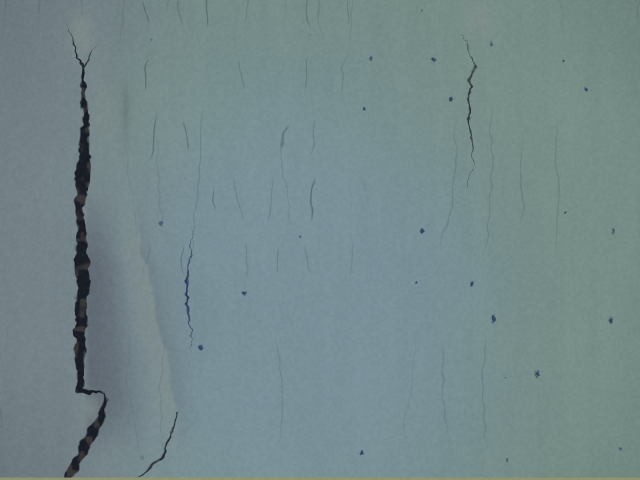
Reproduce this texture procedurally as a Shadertoy shader.

```glsl
const vec3 GREEN_PAINT = vec3(0.458, 0.548, 0.528);
const vec3 BLUE_PAINT  = vec3(0.470, 0.560, 0.597);
const vec3 GREY_PAINT  = vec3(0.450, 0.506, 0.530);
const vec3 PALE_EDGE   = vec3(0.510, 0.560, 0.545);
const vec3 FLAP_SHADOW = vec3(0.345, 0.375, 0.420);
const vec3 CRACK_DARK  = vec3(0.100, 0.115, 0.145);
const vec3 CRACK_BROWN = vec3(0.220, 0.215, 0.220);
const vec3 CRACK_BLUE  = vec3(0.100, 0.180, 0.320);
const vec3 HAIR_COLOR  = vec3(0.300, 0.370, 0.400);
const vec3 BOTTOM_RIM  = vec3(0.560, 0.580, 0.430);
const float EDGE_SOFT  = 0.0022;
const float GRAIN      = 0.022;

// Joints of the cracks: position and half width
const vec3 MAIN_CRACK[12] = vec3[](
    vec3(0.135, 0.955, -0.001), vec3(0.172, 0.860, 0.003), vec3(0.179, 0.740, 0.006),
    vec3(0.172, 0.650, 0.013), vec3(0.167, 0.550, 0.008), vec3(0.172, 0.430, 0.014),
    vec3(0.168, 0.300, 0.012), vec3(0.165, 0.185, 0.007), vec3(0.220, 0.180, 0.001),
    vec3(0.210, 0.125, 0.008), vec3(0.178, 0.075, 0.011), vec3(0.135, -0.01, 0.007));
const vec3 RIGHT_CRACK[6] = vec3[](
    vec3(0.958, 0.945, -0.001), vec3(0.992, 0.865, 0.001), vec3(0.978, 0.830, 0.002),
    vec3(0.979, 0.750, 0.002), vec3(0.985, 0.650, 0.000), vec3(0.973, 0.610, 0.000));

float hash(vec2 p) {
    vec3 q = fract(vec3(p.xyx) * 0.1031);
    q += dot(q, q.yzx + 33.33);
    return fract((q.x + q.y) * q.z);
}

float noise(vec2 p) {
    vec2 i = floor(p), f = fract(p);
    f = f * f * (3.0 - 2.0 * f);
    return mix(mix(hash(i), hash(i + vec2(1, 0)), f.x),
               mix(hash(i + vec2(0, 1)), hash(i + vec2(1, 1)), f.x), f.y);
}

float fbm(vec2 p) {
    float sum = 0.0, amp = 0.5;
    for (int i = 0; i < 4; i++) {
        sum += amp * noise(p);
        p = p * 2.03 + 17.3;
        amp *= 0.5;
    }
    return sum;
}

// Soft tapered stroke; a half width below zero fades out
float stroke(vec2 p, vec3 a, vec3 b) {
    vec2 ab = b.xy - a.xy, ap = p - a.xy;
    float t = clamp(dot(ap, ab) / dot(ab, ab), 0.0, 1.0);
    float d = length(ap - ab * t) - mix(a.z, b.z, t);
    return 1.0 - smoothstep(-EDGE_SOFT, EDGE_SOFT, d);
}

float blob(vec2 p, vec2 center, vec2 size) {
    vec2 q = (p - center) / size;
    return exp(-dot(q, q));
}

// One wobbly near-vertical hairline in some cells of a grid
float hairlines(vec2 p, vec2 cell, float chance, float seed) {
    p.x += 0.022 * (noise(p * 13.0 + seed) - 0.5) + 0.007 * (noise(p * 50.0) - 0.5);
    vec2 id = floor(p / cell), q = (fract(p / cell) - 0.5) * cell;
    vec2 key = id + seed;
    float halfLen = cell.y * mix(0.2, 0.45, hash(key + 3.7));
    q.x -= cell.x * 0.4 * (hash(key + 9.1) - 0.5) + q.y * 0.35 * (hash(key + 5.3) - 0.5);
    float fade = 1.0 - smoothstep(0.5 * halfLen, halfLen, abs(q.y));
    float line = 1.0 - smoothstep(0.0003, 0.0028, abs(q.x));
    return line * fade * step(hash(key), chance) * mix(0.35, 1.0, hash(key + 7.9));
}

float specks(vec2 p, float cell) {
    vec2 id = floor(p / cell), q = (fract(p / cell) - 0.5) * cell;
    q -= cell * 0.7 * (vec2(hash(id + 21.0), hash(id + 47.0)) - 0.5);
    q.y *= mix(0.55, 1.0, hash(id + 5.0));
    float r = mix(0.001, 0.0048, hash(id + 13.0)) + 0.004 * (noise(p * 220.0) - 0.5);
    return (1.0 - smoothstep(-EDGE_SOFT, EDGE_SOFT, length(q) - r)) * step(hash(id + 31.0), 0.3);
}

vec3 paint(vec2 p) {
    float cloud = fbm(p * 3.0) - 0.47;
    float blue = 1.0 - smoothstep(0.22, 0.62, length((p - vec2(0.60, 0.34)) * vec2(1.0, 0.85)) + 0.2 * cloud);
    float grey = 1.0 - smoothstep(0.12, 0.48, p.x + 0.2 * cloud);
    vec3 col = mix(mix(GREEN_PAINT, BLUE_PAINT, blue), GREY_PAINT, grey);
    col *= 1.0 - 0.10 * smoothstep(0.55, 0.95, length((p - vec2(0.68, 0.45)) * vec2(1.0, 0.9)));
    col += 0.018 * (fbm(p * vec2(38.0, 3.5)) - 0.47) + 0.03 * cloud;

    // Loose flap beside the main crack
    float edge = mix(0.365, 0.275, smoothstep(0.05, 0.65, p.y)) + 0.05 * (fbm(p.yy * vec2(9.0, 2.0)) - 0.47);
    float t = (p.x - 0.18) / (edge - 0.18);
    float span = smoothstep(0.03, 0.18, p.y) * (1.0 - smoothstep(0.42, 0.64, p.y));
    float inside = smoothstep(-0.05, 0.05, t) * (1.0 - smoothstep(0.97, 1.04, t));
    col = mix(col, FLAP_SHADOW, 0.7 * span * inside * (1.0 - smoothstep(0.12, 0.75, t)));
    col = mix(col, PALE_EDGE, 0.55 * span * inside * smoothstep(0.55, 0.95, t));
    col *= 1.0 - 0.05 * span * smoothstep(0.98, 1.03, t) * (1.0 - smoothstep(1.03, 1.3, t));

    // Lifted paint near the crack ends
    float lift = blob(p, vec2(0.168, 0.93), vec2(0.025, 0.05)) + blob(p, vec2(0.995, 0.96), vec2(0.035, 0.05))
               + blob(p, vec2(0.19, 0.15), vec2(0.02, 0.03)) + 0.6 * blob(p, vec2(0.22, 0.77), vec2(0.03, 0.07));
    col = mix(col, PALE_EDGE, 0.6 * min(lift, 1.0));
    return col * (1.0 - 0.09 * blob(p, vec2(0.262, 0.77), vec2(0.008, 0.06)));
}

void mainImage(out vec4 fragColor, in vec2 fragCoord) {
    vec2 p = fragCoord / iResolution.y;
    vec3 col = paint(p);

    // Fine cracks and specks
    float zone = smoothstep(0.22, 0.32, p.x) * (1.0 - smoothstep(0.66, 0.8, p.x)) * smoothstep(0.35, 0.52, p.y);
    float hair = 0.7 * zone * hairlines(p, vec2(0.068, 0.13), 0.62, 4.0)
               + 0.32 * hairlines(p + 0.03, vec2(0.083, 0.43), 0.55, 19.0);
    col = mix(col, HAIR_COLOR, min(hair, 1.0));
    col = mix(col, CRACK_BLUE, 0.75 * specks(p, 0.12) * smoothstep(0.25, 0.4, p.x));

    // Jagged large cracks
    vec2 jag = vec2(noise(p * 55.0), noise(p * 55.0 + 40.0)) - 0.5;
    vec2 w = p + 0.009 * jag + 0.005 * (noise(p * 150.0) - 0.5);
    float dark = stroke(w, vec3(0.202, 0.91, -0.001), vec3(0.172, 0.86, 0.002));
    for (int i = 0; i < 11; i++) dark = max(dark, stroke(w, MAIN_CRACK[i], MAIN_CRACK[i + 1]));
    for (int i = 0; i < 5; i++) dark = max(dark, 0.8 * stroke(w, RIGHT_CRACK[i], RIGHT_CRACK[i + 1]));
    dark = max(dark, stroke(w, vec3(0.370, 0.14, 0.001), vec3(0.335, 0.04, 0.002)));
    dark = max(dark, stroke(w, vec3(0.335, 0.04, 0.002), vec3(0.285, 0.005, 0.001)));
    col = mix(col, mix(CRACK_DARK, CRACK_BROWN, smoothstep(0.55, 0.85, noise(p * 70.0))), dark);
    float inky = max(stroke(w, vec3(0.403, 0.53, -0.001), vec3(0.388, 0.39, 0.003)),
                     stroke(w, vec3(0.388, 0.39, 0.003), vec3(0.406, 0.22, -0.002)));
    col = mix(col, CRACK_BLUE, 0.85 * inky);

    col = mix(BOTTOM_RIM, col, smoothstep(0.003, 0.007, p.y));
    col += GRAIN * (noise(p * 190.0) - 0.5);
    fragColor = vec4(col, 1.0);
}
```
